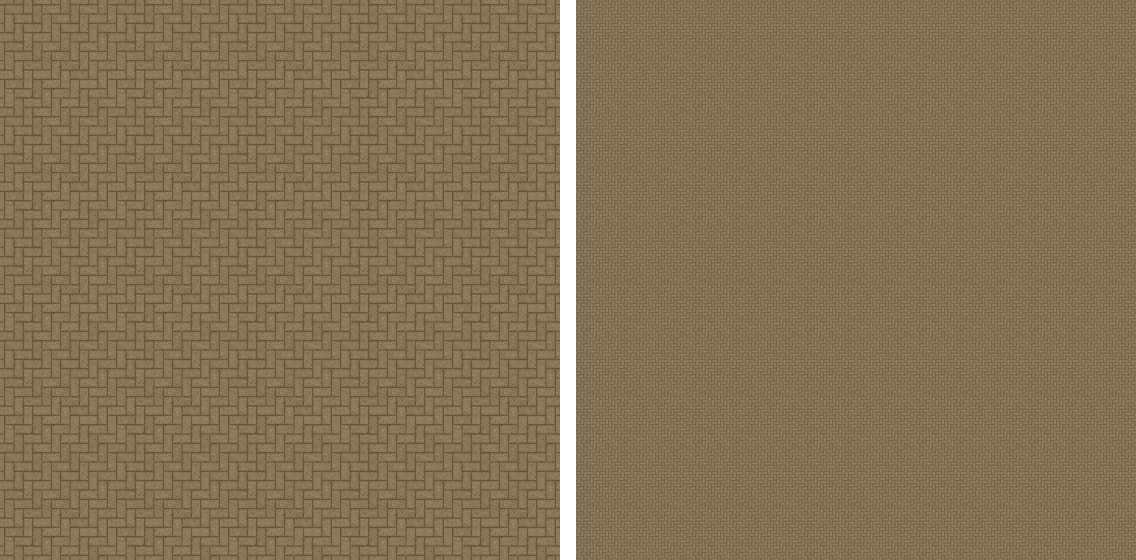
Left: one tile. Right: repeated 3 by 3.
Give the GLSL for this texture, as a Shadertoy shader.

```glsl
// Tan pavers laid in a stair-stepped herringbone of 2:1 bricks with thin dark joints.
// Each grid cell finds its brick from its diagonal index; brick tone, grain and pits
// come from hashes that wrap over a small patch, so the whole canvas tiles.

const float CELLS = 60.0;         // brick widths across and down, a multiple of PATCH
const float PATCH = 12.0;         // cells before the wear repeats, a multiple of 4
const float GRID_SHIFT = 0.5;     // joints start half a cell from the edge
const float JOINT_HALF = 0.055;   // half joint width, in cells
const float BEVEL = 0.14;         // reach of the soft shade beside a joint, in cells
const float TONE_SPREAD = 0.05;   // brightness spread between bricks
const float GRAIN_SPREAD = 0.17;  // brightness spread of the fine grain
const float FINE_GRAIN = 7.0;     // grain lattice points per cell
const float COARSE_GRAIN = 2.0;
const float PIT_GRID = 4.0;       // possible pits per cell side
const float PIT_SHARE = 0.035;    // share of sites that hold a pit
const vec3 BRICK = vec3(0.54, 0.47, 0.365);
const vec3 JOINT = vec3(0.365, 0.318, 0.245);
const vec3 PIT = vec3(0.36, 0.31, 0.24);

float hash(vec2 p) {
    vec3 h = fract(p.xyx * 0.1031);
    h += dot(h, h.yzx + 33.33);
    return fract((h.x + h.y) * h.z);
}

// Smooth value noise that wraps once per patch
float wrappedNoise(vec2 p, float density) {
    p *= density;
    float period = PATCH * density;
    vec2 i = floor(p);
    vec2 f = fract(p);
    f = f * f * (3.0 - 2.0 * f);
    vec2 lo = mod(i, period);
    vec2 hi = mod(i + 1.0, period);
    return mix(mix(hash(lo), hash(vec2(hi.x, lo.y)), f.x),
               mix(hash(vec2(lo.x, hi.y)), hash(hi), f.x), f.y);
}

// Small dark holes, at most one per site, kept inside their site
float pits(vec2 p, float blur) {
    vec2 site = mod(floor(p * PIT_GRID), PATCH * PIT_GRID);
    vec2 jitter = vec2(hash(site + 17.0), hash(site + 43.0));
    vec2 offset = fract(p * PIT_GRID) - mix(vec2(0.35), vec2(0.65), jitter);
    float radius = mix(0.15, 0.32, hash(site + 71.0));
    float soft = blur * PIT_GRID * 0.5;
    float present = step(hash(site + 5.0), PIT_SHARE);
    return present * (1.0 - smoothstep(radius - soft, radius + soft, length(offset)));
}

// Finds the first cell of the brick at p and the brick size
void herringbone(vec2 p, out vec2 start, out vec2 size) {
    start = floor(p);
    float diagonal = mod(start.x - start.y, 4.0);
    bool flat_lying = diagonal < 1.5;
    size = flat_lying ? vec2(2.0, 1.0) : vec2(1.0, 2.0);
    if (flat_lying) start.x -= diagonal;
    else start.y -= 3.0 - diagonal;
}

void mainImage(out vec4 fragColor, in vec2 fragCoord) {
    // Cell coordinates, counted downwards from the top
    vec2 uv = fragCoord / iResolution.xy;
    vec2 p = vec2(uv.x, 1.0 - uv.y) * CELLS - GRID_SHIFT;
    float pixel = CELLS / min(iResolution.x, iResolution.y);

    vec2 start, size;
    herringbone(p, start, size);
    vec2 inset = min(p - start, start + size - p);
    float edge = min(inset.x, inset.y);

    // Brick tone and grain
    float tone = (hash(mod(start, PATCH) + 91.0) - 0.5) * TONE_SPREAD;
    float grain = 0.7 * wrappedNoise(p, FINE_GRAIN) + 0.3 * wrappedNoise(p, COARSE_GRAIN);
    vec3 color = BRICK * (1.0 + tone + (grain - 0.5) * GRAIN_SPREAD);
    color = mix(color, PIT, 0.7 * pits(p, pixel));

    // Worn edges and joints
    color *= mix(0.94, 1.0, smoothstep(JOINT_HALF, JOINT_HALF + BEVEL, edge));
    float wear = (wrappedNoise(p + 0.25, COARSE_GRAIN) - 0.5) * 0.03;
    float body = clamp((edge - JOINT_HALF - wear) / pixel + 0.5, 0.0, 1.0);
    color = mix(JOINT * (0.94 + 0.12 * grain), color, body);

    fragColor = vec4(color, 1.0);
}
```
